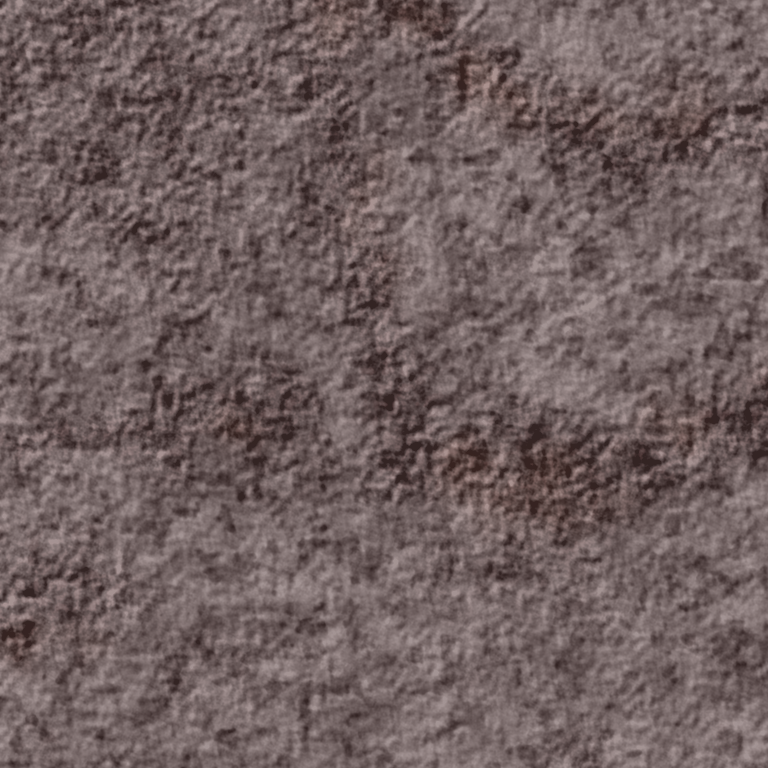
Reproduce this texture procedurally as a WebGL 1 fragment shader.

```glsl
precision highp float;
// Weathered grey-pink stone: pale, pitted plates parted by dark, gritty seams.
// Warped segment distances place the seams, layered value noise gives stains
// and pits, and the difference of two noise samples lights the raised grain.

uniform vec2 u_resolution;

float hash(vec2 p) {
  vec3 q = fract(p.xyx * vec3(0.1031, 0.1030, 0.0973));
  q += dot(q, q.yzx + 33.33);
  return fract((q.x + q.y) * q.z);
}

float noise(vec2 p) {
  vec2 i = floor(p);
  vec2 f = fract(p);
  f = f * f * f * (f * (f * 6.0 - 15.0) + 10.0);
  return mix(mix(hash(i), hash(i + vec2(1.0, 0.0)), f.x),
             mix(hash(i + vec2(0.0, 1.0)), hash(i + 1.0), f.x), f.y);
}

// Three rotated octaves, normalised to 0..1
float fbm(vec2 p) {
  float sum = 0.0;
  float weight = 0.5714;
  for (int i = 0; i < 3; i++) {
    sum += weight * noise(p);
    p = mat2(1.6, 1.2, -1.2, 1.6) * p + 17.3;
    weight *= 0.5;
  }
  return sum;
}

// Soft band of half-width w around the segment a-b
float band(vec2 p, vec2 a, vec2 b, float w) {
  vec2 pa = p - a;
  vec2 ba = b - a;
  float d = length(pa - ba * clamp(dot(pa, ba) / dot(ba, ba), 0.0, 1.0));
  return exp(-d * d / (w * w));
}

float seams(vec2 p) {
  float s = band(p, vec2(0.43, 1.05), vec2(0.45, 0.72), 0.05);
  s = max(s, band(p, vec2(0.45, 0.72), vec2(0.51, 0.46), 0.06));
  s = max(s, band(p, vec2(0.51, 0.43), vec2(0.72, 0.38), 0.075));
  s = max(s, band(p, vec2(0.72, 0.38), vec2(1.05, 0.48), 0.065));
  s = max(s, band(p, vec2(0.04, 0.41), vec2(0.34, 0.46), 0.045));
  s = max(s, band(p, vec2(0.58, 0.97), vec2(0.77, 0.82), 0.065));
  s = max(s, band(p, vec2(0.77, 0.82), vec2(1.05, 0.83), 0.06));
  return max(s, band(p, vec2(-0.05, 0.18), vec2(0.10, 0.23), 0.065));
}

void main() {
  vec2 p = gl_FragCoord.xy / u_resolution.y;

  // Ragged seams, plus a generally rougher upper left
  vec2 warp = vec2(fbm(p * 11.0 + 3.1), fbm(p * 11.0 + 41.7)) - 0.5;
  float seam = seams(p + warp * 0.10);
  float corner = smoothstep(0.5, 0.95, p.y) * smoothstep(0.7, 0.1, p.x);
  float patches = smoothstep(0.45, 0.75, fbm(p * 8.0 + 71.0));
  float rough = clamp(max(seam, 0.75 * corner) + 0.35 * patches, 0.0, 1.0);

  // Broad stains and smaller mottling
  float tone = 0.459 - 0.07 * rough;
  tone += 0.12 * (fbm(p * 8.0 + 5.0) - 0.5);
  tone += 0.21 * (fbm(p * 30.0 + 29.0) - 0.5);

  // Dark pits in the plates, deeper shadow inside the seams
  float pits = smoothstep(0.51, 0.76, fbm(p * 48.0 + 13.0));
  tone -= pits * mix(0.09, 0.17, fbm(p * 10.0 + 90.0));
  tone -= 0.06 * seam * smoothstep(0.42, 0.72, fbm(p * 17.0 + 57.0));

  // Grain lit from the upper left
  vec2 grain = p * 94.0;
  vec2 toLight = vec2(-0.25, 0.27);
  float relief = fbm(grain - toLight) - fbm(grain + toLight);
  tone += relief * mix(0.26, 0.48, rough);
  tone = clamp(tone, 0.16, 0.60);

  // Greyish pink, with redder lit grains and faint rust in the seams
  vec3 color = tone + vec3(0.040, -0.020, -0.021);
  color += vec3(0.014, -0.006, -0.006) * rough * smoothstep(0.0, 0.2, relief);
  float rust = seam * smoothstep(0.5, 0.75, fbm(p * 8.0 + 23.0));
  color += vec3(0.016, -0.002, -0.014) * rust;
  gl_FragColor = vec4(color, 1.0);
}
```
